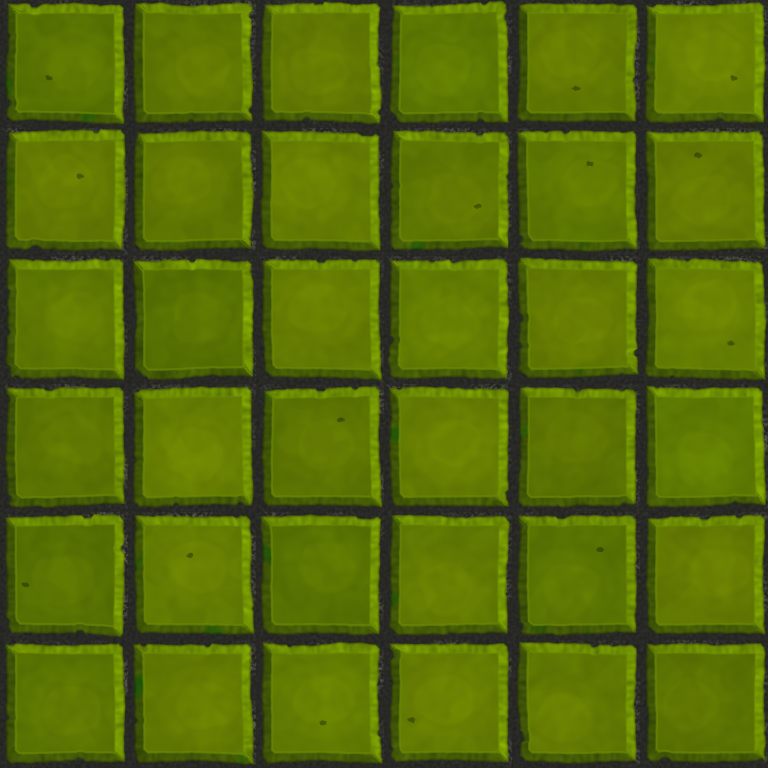
This texture is drawn by a WebGL 1 fragment shader. Its source:

```glsl
precision highp float;
// Six by six hand-cut green glazed tiles set in dark, gritty grout.
// Each tile is bounded by four wobbling edge distances; the nearest edge
// selects the bevel light, which falls from the upper right.
uniform vec2 u_resolution;

const float TILES = 6.0;
const float BEVEL = 0.073;
const vec3 GLAZE_GREEN = vec3(0.315, 0.425, 0.008);
const vec3 GLAZE_OLIVE = vec3(0.385, 0.465, 0.008);
const vec3 BEVEL_LIT = vec3(0.455, 0.585, 0.008);
const vec3 BEVEL_SHADE = vec3(0.245, 0.325, 0.025);
const vec3 RIM_LIGHT = vec3(0.43, 0.55, 0.015);
const vec3 GROUT_DARK = vec3(0.155, 0.155, 0.145);
const vec3 GROUT_PALE = vec3(0.43, 0.43, 0.39);

vec2 hash2(vec2 p) {
  vec3 q = fract(p.xyx * vec3(0.1031, 0.1030, 0.0973));
  q += dot(q, q.yzx + 33.33);
  return fract((q.xx + q.yz) * q.zy);
}

float cornerSlope(vec2 cell, vec2 f, vec2 corner) {
  return dot(hash2(cell + corner) * 2.0 - 1.0, f - corner);
}

// Gradient noise, roughly -0.7 to 0.7
float noise(vec2 p) {
  vec2 i = floor(p), f = fract(p);
  vec2 u = f * f * f * (f * (f * 6.0 - 15.0) + 10.0);
  float low = mix(cornerSlope(i, f, vec2(0, 0)), cornerSlope(i, f, vec2(1, 0)), u.x);
  float high = mix(cornerSlope(i, f, vec2(0, 1)), cornerSlope(i, f, vec2(1, 1)), u.x);
  return mix(low, high, u.y);
}

// How far one edge is pushed in at position t along it
float edgeWear(float t, float seed) {
  float bow = noise(vec2(t * 2.3 + 5.5, seed)) * 0.030;
  float ragged = noise(vec2(t * 13.0 + 40.5, seed + 9.3)) * 0.014;
  float chip = smoothstep(0.22, 0.42, noise(vec2(t * 8.0 + 80.5, seed + 21.7))) * 0.022;
  return bow + ragged + chip;
}

vec4 wearAll(vec2 p, float seed) {
  return vec4(edgeWear(p.y, seed), edgeWear(p.y, seed + 51.37),
              edgeWear(p.x, seed + 103.61), edgeWear(p.x, seed + 157.19));
}

float minOf(vec4 v) { return min(min(v.x, v.y), min(v.z, v.w)); }

// Signed distances inside the left, right, bottom and top edges
vec4 tileEdges(vec2 p, vec2 id, float seed) {
  vec4 tilt = (vec4(hash2(id + 3.7), hash2(id + 11.2)) - 0.5) * 0.045;
  vec4 along = vec4(p.yy, p.xx);
  return vec4(p.x, -p.x, p.y, -p.y) + vec4(0.447, 0.468, 0.452, 0.470)
         + tilt * along - wearAll(p, seed);
}

// Glaze with a pale pooled centre, broad brush blotches and a rare pit
vec3 glaze(vec2 p, vec2 id, vec2 grid, float px) {
  vec2 tint = hash2(id + 71.3);
  vec3 color = mix(GLAZE_GREEN, GLAZE_OLIVE, 0.2 + 0.65 * tint.x);
  vec2 center = (hash2(id + 23.1) - 0.5) * 0.22;
  float brush = noise(grid * 4.3 + 17.4);
  float pool = length((p - center) * vec2(1.0, 1.15)) + brush * 0.10;
  color += vec3(0.022, 0.022, 0.0) * smoothstep(0.25, 0.20, pool);
  color += vec3(0.018, 0.015, 0.0) * smoothstep(0.40, 0.31, pool);
  color *= 0.96 + 0.10 * tint.y + 0.045 * smoothstep(-0.1, 0.15, brush);
  color *= 1.0 + 0.05 * noise(grid * 11.0 + 3.2);
  // Pit with a ragged outline
  vec2 pitPos = (hash2(id + 91.7) - 0.5) * 0.62;
  float pit = length((p - pitPos) * vec2(0.8, 1.2)) + noise(grid * 38.0) * 0.018;
  float pitted = step(0.62, hash2(id + 37.9).x);
  return color * (1.0 - 0.32 * pitted * smoothstep(0.022 + px, 0.014, pit));
}

// Faceted rim: colour follows the facing edge, broken by cross ridges
vec3 bevel(float lit, float t, float depth, float seed, vec2 grid) {
  float ridge = noise(vec2(t * 24.0 + 31.5, depth * 12.0 + seed));
  float broad = noise(vec2(t * 7.0 + 11.5, seed + 4.6));
  vec3 color = mix(BEVEL_SHADE, BEVEL_LIT, lit) * (1.0 + 0.28 * ridge + 0.16 * broad);
  float mossy = (1.0 - lit) * smoothstep(0.25, 0.5, noise(grid * 3.1 + 63.4));
  return mix(color, vec3(0.06, 0.34, 0.03), 0.6 * mossy);
}

// Dark mortar, with pale grit on the sides that face the light
vec3 grout(float d, float lit, vec2 grid) {
  float grit = noise(grid * 34.0) + 0.5 * noise(grid * 71.0 + 8.3);
  float patches = smoothstep(-0.15, 0.45, noise(grid * vec2(2.7, 3.3) + 29.1));
  float pale = lit * exp(min(d, 0.0) * 22.0) * patches * smoothstep(-0.3, 0.5, grit);
  return mix(GROUT_DARK * (1.0 + 0.3 * grit), GROUT_PALE, pale);
}

void main() {
  vec2 grid = gl_FragCoord.xy / u_resolution * TILES;
  float px = TILES / min(u_resolution.x, u_resolution.y);
  vec2 id = floor(grid), p = fract(grid) - 0.5;
  float seed = hash2(id + 5.3).x * 90.0 + 0.37;

  // Outer outline, with the lower left corner sometimes broken away
  vec4 edges = tileEdges(p, id, seed);
  float nearest = minOf(edges);
  vec4 facing = exp(-90.0 * (edges - nearest));
  facing /= dot(facing, vec4(1.0));
  float cut = 0.025 + 0.075 * pow(hash2(id + 47.1).x, 3.0);
  float outer = min(nearest, (edges.x + edges.z - cut) * 0.707);
  outer = min(outer, (edges.y + edges.w - 0.03) * 0.707);

  // Inner outline is straighter than the outer one
  vec4 insets = edges - BEVEL + 0.6 * wearAll(p, seed);
  float inner = min(minOf(insets), (insets.x + insets.z - 0.025) * 0.707);

  float lit = dot(facing, vec4(0.0, 1.0, 0.12, 0.88));
  float along = mix(p.x, p.y, facing.x + facing.y);
  vec3 rim = bevel(lit, along, outer, seed, grid);
  rim *= mix(0.76, 1.0, smoothstep(0.0, 0.022, outer));
  vec3 tile = mix(rim, glaze(p, id, grid, px), smoothstep(-px, px, inner));
  float rimLine = smoothstep(0.007 + px, 0.002, abs(inner));
  tile = mix(tile, RIM_LIGHT, rimLine * mix(0.65, 0.3, lit));

  vec3 color = mix(grout(outer, lit, grid), tile, smoothstep(-px, px, outer));
  gl_FragColor = vec4(color, 1.0);
}
```
